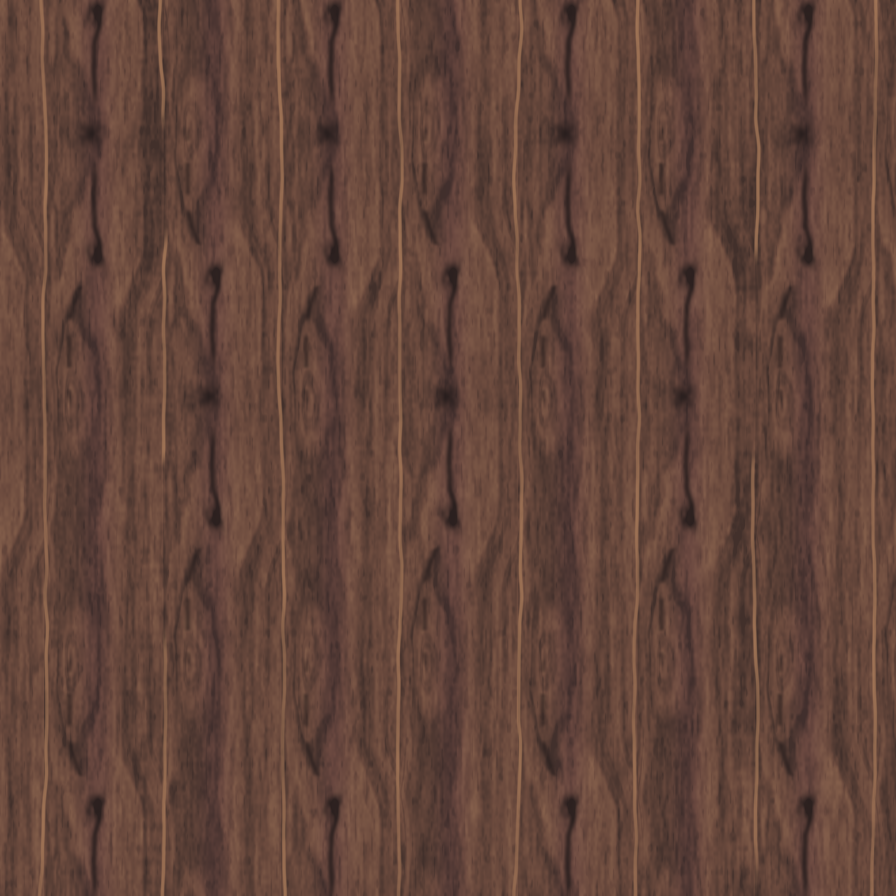
Reproduce this texture procedurally as a Shadertoy shader.

```glsl
#define COLUMN_WIDTH 0.1322
#define FIRST_SEAM 0.0495
#define PERIOD 6.7
#define MIRROR_Y 3.083
#define ODD_SHIFT 2.217
#define LINE_HALF 0.014
#define WORN_EVERY 5.0
#define DARK vec3(0.26, 0.19, 0.17)
#define MID vec3(0.42, 0.29, 0.24)
#define LIGHT vec3(0.55, 0.40, 0.31)
#define PALE vec3(0.66, 0.48, 0.35)
#define KNOT vec3(0.13, 0.10, 0.10)

float hash(vec2 p) {
    vec3 q = fract(p.xyx * vec3(0.1031, 0.1030, 0.0973));
    q += dot(q, q.yzx + 33.33);
    return fract((q.x + q.y) * q.z);
}

float noise(vec2 p) {
    vec2 i = floor(p), f = fract(p);
    f = f * f * (3.0 - 2.0 * f);
    return mix(mix(hash(i), hash(i + vec2(1, 0)), f.x),
               mix(hash(i + vec2(0, 1)), hash(i + vec2(1, 1)), f.x), f.y);
}

float bell(float x, float width) {
    x /= width;
    return exp(-x * x);
}

// Axis of the nested ovals: bends right where it runs into the knot
float ovalAxis(float w) {
    return 0.22 + 0.20 * smoothstep(1.7, 2.45, w);
}

// Field whose level curves are the growth rings
float ringField(float u, float w) {
    float axis = ovalAxis(w);
    float side = u < axis ? (u / axis - 1.0) * 0.30 : (u - axis) * 0.62;
    float arch = 0.25 * tanh((w - 1.1) * 0.9);
    arch *= smoothstep(0.0, 0.15, u) * (1.0 - smoothstep(0.45, 0.9, u));
    float swirl = 0.07 * bell(length(vec2(u - 0.36, (w - 3.35) * 0.6)), 0.16);
    float wave = 0.05 * (noise(vec2(u * 4.0, w * 2.0)) - 0.5)
               + 0.02 * (noise(vec2(u * 9.0, w * 6.0)) - 0.5);
    return sqrt(side * side + arch * arch) + swirl + wave * (1.0 - 0.7 * smoothstep(0.5, 0.8, u));
}

// Dark knots, the crack between them and the flecks along the oval axis
float knotMask(float u, float w) {
    float ragged = noise(vec2(u * 22.0, w * 11.0)) - 0.5;
    float x = u + 0.07 * ragged;
    float core = bell(length(vec2(x - 0.39, (w - 3.35) * 0.8)), 0.075);
    float foot = bell(length(vec2(x - 0.43 + 0.25 * (w - 2.33), (w - 2.33) * 0.55)), 0.055);
    float path = 0.44 + 0.06 * (noise(vec2(w * 5.0, 3.0)) - 0.5);
    float crack = bell(u - path, 0.028) * smoothstep(2.2, 2.35, w) * (1.0 - smoothstep(2.95, 3.2, w));
    crack *= smoothstep(0.2, 0.55, noise(vec2(w * 6.0, 7.0)));
    float fleck = bell(u - ovalAxis(w) + 0.01, 0.025) * smoothstep(0.9, 1.3, w) * (1.0 - smoothstep(2.2, 2.4, w));
    fleck *= smoothstep(0.45, 0.75, noise(vec2(w * 7.0, 12.0)));
    return clamp(core + foot + 0.85 * crack + 0.6 * fleck, 0.0, 1.0);
}

void mainImage(out vec4 fragColor, in vec2 fragCoord) {
    vec2 p = fragCoord / iResolution.xy;

    // Columns, alternately shifted and mirrored about the oval centre
    float x = (p.x - FIRST_SEAM) / COLUMN_WIDTH;
    float column = floor(x), u = x - column;
    float y = p.y / COLUMN_WIDTH - MIRROR_Y + ODD_SHIFT * mod(column, 2.0);
    float w = abs(mod(y + 0.5 * PERIOD, PERIOD) - 0.5 * PERIOD);

    // Rings, faded where they are finer than a pixel
    float ring = ringField(u, w);
    float fade = 1.0 - smoothstep(0.5, 1.3, fwidth(ring * 45.0));
    float tone = 0.49 + 0.30 * (noise(vec2(ring * 13.0, w * 0.4)) - 0.5);
    tone += 0.36 * fade * (noise(vec2(ring * 45.0, w * 0.8 + 5.0)) - 0.5);
    tone -= 0.20 * fade * smoothstep(0.6, 0.95, noise(vec2(ring * 32.0 + 40.0, w * 0.6)));

    // Broad bands across each column
    float heart = bell(u - 0.44, 0.13);
    tone += 0.14 * bell(u - 0.62, 0.08) - 0.06 * heart - 0.04 * smoothstep(0.68, 0.8, u);
    tone -= 0.10 * bell(u - 0.36, 0.15) * smoothstep(2.2, 2.7, w);

    // Fine fibres and pores
    tone += 0.30 * (noise(p * vec2(290.0, 42.0)) - 0.5);
    tone += 0.16 * (noise(p * vec2(380.0, 190.0) + 31.0) - 0.5);
    tone -= 0.16 * smoothstep(0.65, 0.95, noise(p * vec2(330.0, 75.0) + 9.0));

    // Worn seams: smeared patches and a broken pale line
    float seam = floor(x + 0.5), offset = x - seam;
    float worn = 1.0 - step(0.5, abs(mod(seam, WORN_EVERY) - 1.0));
    float band = smoothstep(-0.28, -0.18, offset) * (1.0 - smoothstep(0.0, 0.08, offset));
    float patches = smoothstep(0.45, 0.7, noise(p * vec2(24.0, 11.0) + 4.0));
    float smear = noise(p * vec2(75.0, 130.0)) - 0.35;
    tone -= worn * band * (0.20 * patches + 0.16 * smear);

    // Colour from tone
    vec3 color = mix(DARK, MID, clamp(tone * 2.0, 0.0, 1.0));
    color = mix(color, LIGHT, clamp(tone * 2.0 - 1.0, 0.0, 1.0));
    color *= mix(vec3(1.0), vec3(0.98, 0.96, 1.03), heart);
    color = mix(color, KNOT, 0.85 * knotMask(u, w));

    // Pale seam line
    float drift = 0.06 * (noise(vec2(seam * 7.0, p.y * 5.0)) - 0.5)
                + 0.02 * (noise(vec2(seam * 3.0, p.y * 30.0)) - 0.5);
    float soft = fwidth(p.x) / COLUMN_WIDTH;
    float line = 1.0 - smoothstep(LINE_HALF - soft, LINE_HALF + soft, abs(offset - drift));
    float strength = 0.50 + 0.35 * noise(vec2(seam * 5.0, p.y * 14.0));
    strength *= mix(1.0, smoothstep(0.35, 0.5, noise(vec2(seam * 11.0, p.y * 5.0 + 2.0))), worn);
    color = mix(color, PALE, line * strength);

    fragColor = vec4(color, 1.0);
}
```
